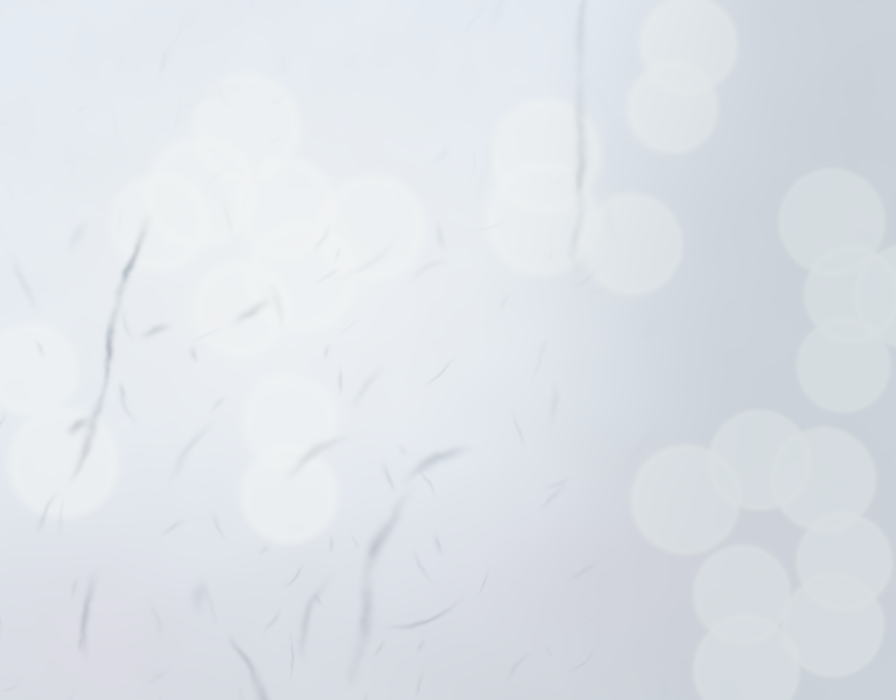
Reproduce this texture procedurally as a WebGL 1 fragment shader.

```glsl
precision highp float;
// Pale blue-grey marble under soft, overlapping bokeh discs.
// A shaded wash is covered by discs scattered in jittered cells, then by
// thin smoky veins: a few long curves and many short cellular strokes.
uniform vec2 u_resolution;

const vec3 PALE  = vec3(0.895, 0.918, 0.945);
const vec3 MIST  = vec3(0.845, 0.862, 0.890);
const vec3 SHADE = vec3(0.795, 0.822, 0.850);
const vec3 GLOW  = vec3(0.932, 0.942, 0.950);
const vec3 DISC_LIGHT = vec3(0.938, 0.948, 0.952);
const vec3 DISC_DIM   = vec3(0.855, 0.882, 0.895);
const vec3 VEIN  = vec3(0.52, 0.56, 0.61);

vec2 hash2(vec2 cell, float seed) {
  vec2 k = vec2(dot(cell, vec2(127.1, 311.7)), dot(cell, vec2(269.5, 183.3)));
  return fract(sin(k + seed) * 43758.545);
}

mat2 rotation(float angle) {
  float c = cos(angle), s = sin(angle);
  return mat2(c, -s, s, c);
}

// Layered sines, each octave turned and bent by the one before.
float waves(vec2 p, float frequency) {
  float sum = 0.0, gain = 0.5;
  for (int i = 0; i < 4; i++) {
    vec2 q = p * frequency;
    sum += gain * sin(q.x + 1.7 * sin(q.y)) * cos(q.y * 0.8 + float(i));
    p = rotation(1.1) * p + 0.13 * sum / frequency;
    frequency *= 1.9;
    gain *= 0.55;
  }
  return sum;
}

// Soft elliptical spot, 1 at its centre.
float spot(vec2 p, vec2 centre, vec2 radius) {
  vec2 q = (p - centre) / radius;
  return exp(-dot(q, q));
}

// How likely discs are at a place.
float discDensity(vec2 p) {
  float d = spot(p, vec2(0.37, 0.67), vec2(0.22, 0.20));
  d = max(d, spot(p, vec2(0.90, 0.77), vec2(0.17, 0.19)));
  d = max(d, spot(p, vec2(1.25, 0.60), vec2(0.11, 0.16)));
  d = max(d, spot(p, vec2(1.12, 0.20), vec2(0.23, 0.20)));
  d = max(d, spot(p, vec2(0.46, 0.35), vec2(0.15, 0.07)));
  return max(d, 0.8 * spot(p, vec2(0.03, 0.35), vec2(0.10, 0.13)));
}

// Disc cover in x, rim in y.
vec2 bokeh(vec2 p, float size, float blur) {
  vec2 home = floor(p / size);
  float clear = 1.0, rim = 0.0;
  for (int j = -1; j <= 1; j++) {
    for (int i = -1; i <= 1; i++) {
      vec2 cell = home + vec2(float(i), float(j));
      vec2 rnd = hash2(cell, 1.3), kind = hash2(cell, 7.9);
      vec2 centre = (cell + 0.15 + 0.7 * rnd) * size;
      float present = step(0.25 + 0.35 * kind.x, discDensity(centre));
      float edge = length(p - centre) - size * mix(0.50, 0.62, kind.y);
      float cover = 1.0 - smoothstep(-blur, blur, edge);
      clear *= 1.0 - 0.82 * present * cover;
      rim = max(rim, present * exp(-edge * edge / (blur * blur)));
    }
  }
  return vec2(1.0 - clear, rim);
}

// Long vein running upwards along a cubic curve.
float longVein(vec2 p, vec2 centre, float reach, float lean, float bend, float width) {
  float t = (p.y - centre.y) / reach;
  float offset = abs(p.x - centre.x - lean * t - bend * t * t * t);
  float patchy = 0.55 + 0.7 * waves(p + centre, 22.0);
  float body = exp(-offset * offset / (width * width));
  return body * clamp(patchy, 0.1, 1.0) * (1.0 - smoothstep(0.6, 1.1, abs(t)));
}

// Short bent strokes, mostly steep, one at most in each cell.
float strokes(vec2 p, float size, float share, float seed) {
  vec2 home = floor(p / size);
  float sum = 0.0;
  for (int j = -1; j <= 1; j++) {
    for (int i = -1; i <= 1; i++) {
      vec2 cell = home + vec2(float(i), float(j));
      vec2 rnd = hash2(cell, seed), kind = hash2(cell, seed + 4.1);
      vec2 q = rotation(mix(0.3, 2.2, kind.x)) * (p - (cell + rnd) * size);
      q.y += (kind.y - 0.5) * 9.0 * q.x * q.x;
      float taper = 1.0 - smoothstep(0.0, size * mix(0.2, 0.65, rnd.y), abs(q.x));
      float width = size * mix(0.025, 0.06, kind.y);
      float present = step(fract(kind.x * 13.7 + rnd.x), share);
      sum += present * taper * exp(-q.y * q.y / (width * width)) * (0.3 + 0.7 * rnd.x);
    }
  }
  return min(sum, 1.0);
}

void main() {
  vec2 p = gl_FragCoord.xy / u_resolution.y;
  float across = gl_FragCoord.x / u_resolution.x;

  // Wash: light upper left, dim right, misty foot with a mauve tint.
  float dim = smoothstep(0.45, 0.90, across + 0.2 * (0.5 - p.y) + 0.03 * waves(p, 5.0));
  vec3 colour = mix(PALE, MIST, 1.0 - smoothstep(0.0, 0.45, p.y));
  colour = mix(colour, SHADE, dim);
  colour = mix(colour, GLOW, 0.85 * spot(p, vec2(0.40, 0.60), vec2(0.32, 0.25)));
  float mauve = spot(p, vec2(0.95, 0.18), vec2(0.35, 0.16)) + spot(p, vec2(0.14, 0.10), vec2(0.14));
  colour += mauve * vec3(0.010, -0.004, 0.002) + 0.006 * waves(p, 16.0);

  // Discs: blurred on the left, crisper on the right.
  vec2 discs = bokeh(p, 0.126, mix(0.010, 0.005, dim));
  colour = mix(colour, mix(DISC_LIGHT, DISC_DIM, dim), 0.78 * discs.x);
  colour += discs.y * vec3(0.008, 0.007, 0.002);

  // Veins: warped by sines and fading towards the right.
  vec2 w = p + 0.009 * vec2(waves(p, 24.0), waves(p.yx + 3.0, 21.0));
  float fade = 1.0 - smoothstep(0.55, 0.80, across);
  float ink = 0.65 * longVein(w, vec2(0.155, 0.50), 0.19, 0.035, 0.02, 0.006);
  ink += 0.40 * longVein(w, vec2(0.525, 0.14), 0.12, 0.015, 0.01, 0.008);
  ink += 0.22 * longVein(w, vec2(0.828, 0.82), 0.24, 0.0, 0.006, 0.007);
  float lower = 1.0 - smoothstep(0.45, 0.75, p.y);
  ink += fade * mix(0.06, 0.32, lower) * strokes(w, 0.13, 0.42, 2.7);
  ink += fade * mix(0.04, 0.16, lower) * strokes(w, 0.07, 0.35, 9.2);
  colour = mix(colour, VEIN, min(ink, 0.6));

  gl_FragColor = vec4(colour, 1.0);
}
```
